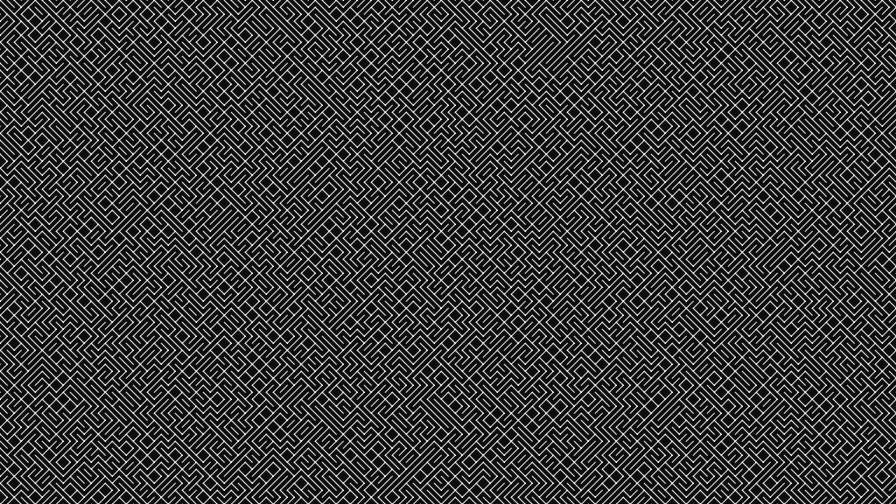
A WebGL 1 fragment shader for this pattern:

```glsl
precision highp float;

// Diagonal maze: a square grid where every cell holds one thin pale line,
// leaning left or right at random, on near-black. Each line is a filtered
// bar; the bars of the surrounding cells are combined so that joints close.

uniform vec2 u_resolution;

// Sine-free hash of a grid cell to 0..1
float hash(vec2 cell) {
  vec3 q = fract(vec3(cell.xyx) * 0.1031);
  q += dot(q, q.yzx + 33.33);
  return fract((q.x + q.y) * q.z);
}

// Share of a soft kernel of the given radius that falls within +-halfWidth
float filteredBox(float x, float halfWidth, float radius) {
  return smoothstep(-radius, radius, x + halfWidth)
       - smoothstep(-radius, radius, x - halfWidth);
}

void main() {
  // 72 rows of cells; the kernel spans about one and a half pixels
  float cellsPerPixel = 72.0 / u_resolution.y;
  vec2 p = gl_FragCoord.xy * cellsPerPixel + vec2(-0.04, 0.04);
  vec2 home = floor(p);
  float radius = 0.74 * cellsPerPixel;
  float halfWidth = 0.071;

  // Strongest line of each lean among the nearby cells
  float rising = 0.0;
  float falling = 0.0;
  for (int j = -1; j <= 1; j++) {
    for (int i = -1; i <= 1; i++) {
      vec2 cell = home + vec2(float(i), float(j));
      vec2 q = p - cell - 0.5;
      vec2 diagonal = vec2(q.x + q.y, q.x - q.y) * 0.70711;
      bool rises = hash(cell + 17.0) < 0.5;
      vec2 alongAcross = rises ? diagonal : diagonal.yx;
      float bar = filteredBox(alongAcross.x, 0.70711 + halfWidth, radius)
                * filteredBox(alongAcross.y, halfWidth, radius);
      if (rises) rising = max(rising, bar);
      else falling = max(falling, bar);
    }
  }

  // Lines of both leans add up where they meet
  float ink = min(rising + falling, 1.0);
  gl_FragColor = vec4(vec3(mix(0.05, 0.92, ink)), 1.0);
}
```
